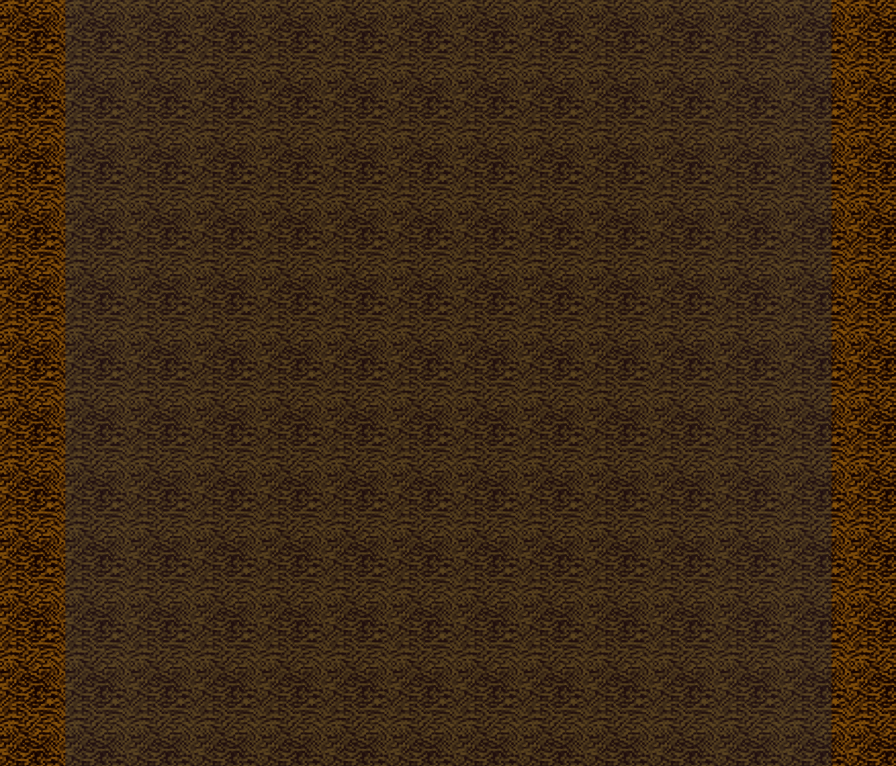
Write a Shadertoy shader that draws this pattern.

```glsl
// A dark brown woven floor between two amber side bands. One 32 x 32 texel
// weave tile repeats 13.7 times across and 11.7 down; cellular patches set the
// slant of its fine stitches, and a hash roughens each texel.

float hash(vec2 p) {
    vec3 q = fract(p.xyx * vec3(0.1031, 0.1030, 0.0973));
    q += dot(q, q.yzx + 33.33);
    return fract((q.x + q.y) * q.z);
}

// Brightness of one texel, wrapped to the tile.
float weaveTexel(vec2 id) {
    id = mod(id, 32.0);
    vec2 cell = floor(id / 4.0);
    vec2 fromSeed = vec2(0.0);
    float nearest = 1e3, patchHash = 0.0;
    for (int j = -1; j <= 1; j++) {
        for (int i = -1; i <= 1; i++) {
            vec2 neighbour = cell + vec2(i, j);
            vec2 key = mod(neighbour, 8.0);
            vec2 seed = 4.0 * (neighbour + vec2(hash(key + 3.7), hash(key + 19.1)));
            vec2 offset = id - seed;
            float d = dot(offset, offset);
            if (d < nearest) {
                nearest = d;
                fromSeed = offset;
                patchHash = hash(key + 41.3);
            }
        }
    }
    // Slanted stitches inside each patch, over a one-texel checker
    float slope = (patchHash - 0.5) * 2.2;
    float stitch = sin(2.2 * (fromSeed.y + slope * fromSeed.x) + 6.2832 * patchHash);
    float checker = 1.0 - 2.0 * mod(id.x + id.y, 2.0);
    float grain = hash(id + 71.0) - 0.5;
    float patchTone = fract(patchHash * 17.0) - 0.5;
    // Tile centre is slightly darker than its edges
    vec2 wave = cos(6.2832 * (id + 0.5) / 32.0);
    return 0.5 + 0.36 * stitch + 0.1 * checker + 0.4 * grain
         + 0.1 * patchTone + 0.022 * wave.y + 0.01 * wave.x;
}

// Blend of neighbouring texels, a little crisper than bilinear.
float weave(vec2 p) {
    p -= 0.5;
    vec2 id = floor(p), f = p - id;
    f = mix(f, f * f * (3.0 - 2.0 * f), 0.7);
    float upper = mix(weaveTexel(id), weaveTexel(id + vec2(1, 0)), f.x);
    float lower = mix(weaveTexel(id + vec2(0, 1)), weaveTexel(id + vec2(1, 1)), f.x);
    return mix(upper, lower, f.y);
}

void mainImage(out vec4 fragColor, in vec2 fragCoord) {
    vec2 uv = fragCoord / iResolution.xy;
    float texelsPerPixel = 438.0 / iResolution.x;
    vec2 p = vec2(fragCoord.x, iResolution.y - fragCoord.y) * texelsPerPixel;

    // Fade the contrast when texels become smaller than a pixel
    float contrast = 1.35 / max(1.0, texelsPerPixel);
    float tone = clamp(0.48 + contrast * (weave(p) - 0.5), 0.0, 1.0);

    // Floor, with a faint grey lift towards its sides and top
    vec3 floorColor = mix(vec3(0.125, 0.055, 0.05), vec3(0.24, 0.17, 0.09), smoothstep(0.0, 0.55, tone));
    floorColor = mix(floorColor, vec3(0.355, 0.265, 0.12), smoothstep(0.4, 1.0, tone));
    float lift = smoothstep(0.15, 0.45, abs(uv.x - 0.5)) + 0.5 * smoothstep(0.7, 1.0, uv.y);
    floorColor += lift * vec3(0.008, 0.010, 0.016);

    // Side bands: the same weave, warmer and harsher
    vec3 bandColor = mix(vec3(0.08, 0.01, 0.0), vec3(0.52, 0.32, 0.04), smoothstep(0.0, 1.0, tone));
    float soft = 0.5 * max(1.0, texelsPerPixel);
    float inside = smoothstep(32.0 - soft, 32.0 + soft, p.x)
                 * (1.0 - smoothstep(406.5 - soft, 406.5 + soft, p.x));

    fragColor = vec4(mix(bandColor, floorColor, inside), 1.0);
}
```
